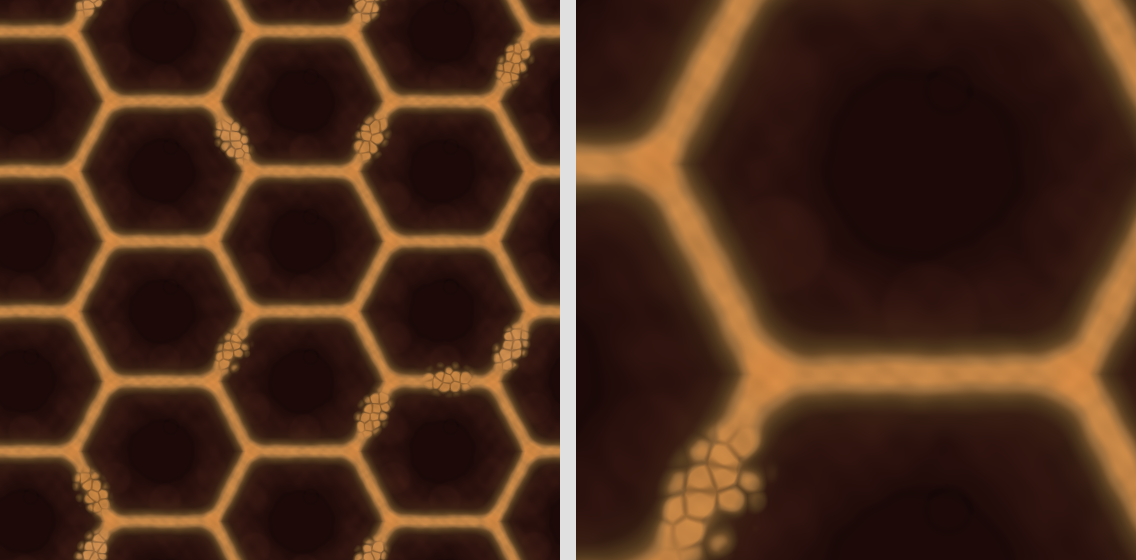
Left, the full canvas; right, a detail of the centre.
Reproduce this pattern procedurally as a three.js fragment shader.

```glsl
#define PITCH 0.25
#define ORIGIN vec2(0.039, 0.069)
#define SIDE_CORNER 0.1576
#define TOP_CORNER 0.0924
#define PIT_RADIUS 0.056
#define WORN_SHARE 0.32
#define GRAIN_COUNT 56.0
#define WAX vec3(0.77, 0.52, 0.27)
#define WAX_SHADE vec3(0.61, 0.43, 0.24)
#define HALO vec3(0.42, 0.29, 0.15)
#define CHAMBER vec3(0.20, 0.085, 0.062)
#define PIT vec3(0.112, 0.038, 0.032)

varying vec2 vUv;

const float TAU = 6.28318;

vec2 hash2(vec2 p) {
  return fract(sin(vec2(dot(p, vec2(127.1, 311.7)), dot(p, vec2(269.5, 183.3)))) * 43758.55);
}

// Distances to the two nearest feature points; wraps after n cells
vec2 cellular(vec2 p, float n) {
  vec2 g = p * n, base = floor(g);
  vec2 nearest = vec2(2.0);
  for (int j = -1; j <= 1; j++) {
    for (int i = -1; i <= 1; i++) {
      vec2 cell = base + vec2(float(i), float(j));
      float d = length(cell + 0.15 + 0.7 * hash2(mod(cell, n)) - g);
      nearest = d < nearest.x ? vec2(d, nearest.x) : vec2(nearest.x, min(nearest.y, d));
    }
  }
  return nearest;
}

// Layered sines with whole frequencies, about -1 to 1
float ripple(vec2 p) {
  vec2 q = p * TAU;
  return 0.5 * sin(11.0 * q.x + 7.0 * q.y + 2.0 * sin(5.0 * q.y))
       + 0.3 * sin(-17.0 * q.x + 23.0 * q.y + 2.0 * sin(9.0 * q.x))
       + 0.2 * sin(37.0 * q.x + 29.0 * q.y);
}

// Inner distances to the flat and the sloped walls
vec2 wallDistances(vec2 v) {
  vec2 a = abs(v);
  vec2 normal = normalize(vec2(0.5 * PITCH, SIDE_CORNER - TOP_CORNER));
  return vec2(0.5 * PITCH - a.y, dot(normal, vec2(SIDE_CORNER, 0.0) - a));
}

float smoothMin(float a, float b, float k) {
  float h = max(k - abs(a - b), 0.0) / k;
  return min(a, b) - 0.25 * h * h * k;
}

vec3 chamberColor(vec2 v, vec2 p, float wall) {
  float wave = ripple(p);
  float r = length(v * vec2(1.0, 1.04)) + 0.003 * wave;
  float light = smoothstep(PIT_RADIUS - 0.012, PIT_RADIUS + 0.045, r);
  light *= 0.72 + 0.22 * wave + 0.35 * (cellular(p, 28.0).x - 0.4);

  // Rounded facets around the pit, strongest at the lower side
  for (int k = 0; k < 6; k++) {
    float angle = TAU * (float(k) + 0.55) / 6.0;
    vec2 side = vec2(cos(angle), sin(angle));
    float lobe = length(v - side * vec2(0.1, 0.088)) + 0.0015 * wave;
    float strength = 0.16 - 0.14 * side.y - 0.07 * side.x;
    light += strength * smoothstep(0.032, 0.024, lobe);
  }
  vec3 color = mix(PIT, CHAMBER, clamp(light, 0.0, 1.25));

  // Faint rims of the pit and of the small bubble above it
  float rim = smoothstep(0.006, 0.0, abs(r - PIT_RADIUS));
  float bubble = smoothstep(0.004, 0.0, abs(length(v - vec2(0.016, 0.044)) - 0.013));
  color *= 1.0 - 0.16 * rim - 0.14 * bubble;
  return mix(color, HALO * 0.72, 0.3 * smoothstep(0.045, 0.02, wall));
}

void main() {
  vec2 p = vUv - ORIGIN;

  // Two interleaved lattices form the staggered columns
  vec2 period = vec2(2.0 * PITCH, PITCH), halfPeriod = 0.5 * period;
  vec2 even = mod(p + halfPeriod, period) - halfPeriod;
  vec2 odd = mod(p, period) - halfPeriod;
  vec2 de = wallDistances(even), dn = wallDistances(odd);
  bool inEven = min(de.x, de.y) > min(dn.x, dn.y);
  vec2 v = inEven ? even : odd;
  vec2 walls = inEven ? de : dn;
  float wall = smoothMin(walls.x, walls.y, 0.02);

  // Wax crumbs beside the middle of randomly chosen edges
  vec2 middle = walls.x < walls.y ? vec2(0.0, 0.5) : vec2(0.5, 0.25);
  middle *= PITCH * sign(v);
  vec2 edgeId = mod(floor((p - v + middle) * 4.0 / PITCH + 0.5), 4.0 / PITCH);
  vec2 chance = hash2(edgeId + 3.0);
  vec2 drift = (hash2(edgeId + 41.0) - 0.5) * 0.026;
  float crumbs = step(chance.x, WORN_SHARE) * smoothstep(0.052, 0.022, length(v - middle - drift));
  vec2 grain = cellular(p + 0.002 * ripple(p.yx), GRAIN_COUNT);
  float crease = smoothstep(0.3, 0.0, grain.y - grain.x);

  // Wall profile, swollen at the joints and crumbs
  vec2 a = abs(v);
  float joint = min(length(a - vec2(SIDE_CORNER, 0.0)), length(a - vec2(TOP_CORNER, 0.5 * PITCH)));
  float node = smoothstep(0.024, 0.004, joint);
  float d = wall + 0.0012 * ripple(p) - 0.002 * node;
  d -= crumbs * 0.015 * (1.0 - smoothstep(0.15, 0.75, grain.x));

  vec3 color = chamberColor(v, p, wall);
  color = mix(HALO * 0.72, color, smoothstep(0.015, 0.026, d));
  color = mix(HALO, color, smoothstep(0.011, 0.018, d));
  color = mix(WAX_SHADE, color, smoothstep(0.008, 0.0135, d));
  color = mix(WAX, color, smoothstep(0.003, 0.0095, d));

  // Warm joints, streaks along the wax and creases between crumbs
  float wax = smoothstep(0.014, 0.006, d);
  color += wax * node * vec3(0.05, 0.01, -0.01);
  color *= 1.0 + wax * (0.05 * ripple(p.yx * 2.0) - 0.24 * crumbs * crease);
  color += wax * crumbs * (chance.y - 0.4) * vec3(0.05, 0.06, 0.08);
  gl_FragColor = vec4(color, 1.0);
}
```
